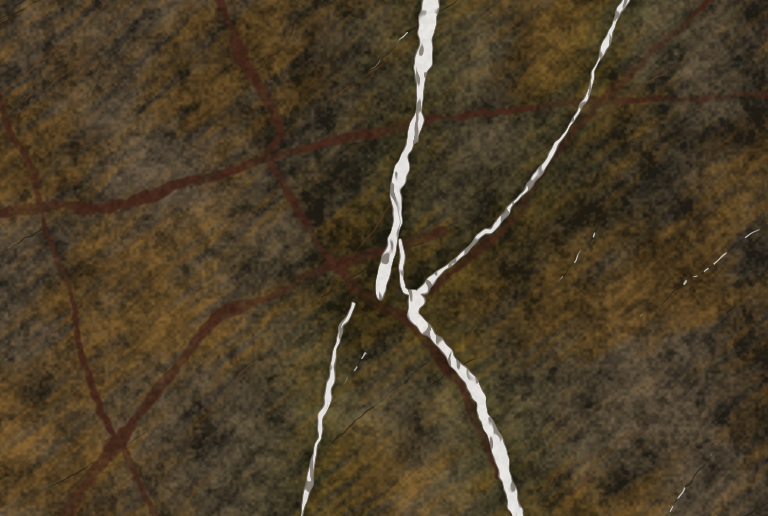
Reproduce this texture procedurally as a Shadertoy shader.

```glsl
// Polished brown-green marble crossed by rusty bands and broken white veins.
const vec3 DARK_STONE  = vec3(0.125, 0.105, 0.070);
const vec3 LIGHT_STONE = vec3(0.445, 0.360, 0.235);
const vec3 GREY_TINT   = vec3(0.98, 1.03, 1.22);
const vec3 OCHRE_TINT  = vec3(1.06, 0.97, 0.76);
const vec3 OLIVE_TINT  = vec3(0.93, 1.00, 0.80);
const vec3 RED_BAND    = vec3(0.255, 0.145, 0.100);
const vec3 RUST_LINE   = vec3(0.400, 0.240, 0.110);
const vec3 CRACK       = vec3(0.130, 0.120, 0.095);
const vec3 CALCITE     = vec3(0.910, 0.900, 0.885);
const vec3 CALCITE_EDGE = vec3(0.500, 0.475, 0.450);
const float GRAIN_SCALE = 165.0;
const float GRAIN_ANGLE = 0.68;
const float SOFTNESS = 0.0013;
const int HAIRLINES = 30;

float hash(vec2 c) {
    uvec2 q = uvec2(ivec2(c)) * uvec2(1597u, 3812u) + 7919u;
    uint n = (q.x ^ (q.y << 7)) * 74731u;
    n = (n ^ (n >> 15)) * 91193u;
    n = (n ^ (n >> 13)) * 52711u;
    return float((n ^ (n >> 16)) & 65535u) / 65535.0;
}

float noise(vec2 p) {
    vec2 c = floor(p), f = fract(p);
    f = f * f * (3.0 - 2.0 * f);
    return mix(mix(hash(c), hash(c + vec2(1, 0)), f.x),
               mix(hash(c + vec2(0, 1)), hash(c + 1.0), f.x), f.y);
}

float fbm(vec2 p) {
    float sum = 0.0, amp = 0.533;
    for (int i = 0; i < 4; i++) {
        sum += amp * noise(p);
        p = mat2(1.6, 1.2, -1.2, 1.6) * p + 17.3;
        amp *= 0.5;
    }
    return sum;
}

vec2 turn(vec2 p, float a) {
    return vec2(cos(a) * p.x + sin(a) * p.y, cos(a) * p.y - sin(a) * p.x);
}

float segment(vec2 p, vec2 a, vec2 b) {
    vec2 ab = b - a;
    return length(p - a - ab * clamp(dot(p - a, ab) / dot(ab, ab), 0.0, 1.0));
}

// Distance to a bent line of three pieces.
float path(vec2 p, vec2 a, vec2 b, vec2 c, vec2 d) {
    return min(segment(p, a, b), min(segment(p, b, c), segment(p, c, d)));
}

float redBands(vec2 p, float swell) {
    float wide = path(p, vec2(0.417, 1.02), vec2(0.552, 0.74), vec2(0.514, 0.70), vec2(0.678, 0.44));
    wide = min(wide, path(p, vec2(0.678, 0.44), vec2(0.785, 0.38), vec2(0.88, 0.26), vec2(0.97, 0.08)));
    wide = min(wide, path(p, vec2(-0.02, 0.59), vec2(0.25, 0.60), vec2(0.514, 0.694), vec2(0.833, 0.764)));
    wide = min(wide, path(p, vec2(0.853, 0.554), vec2(0.64, 0.49), vec2(0.426, 0.395), vec2(0.10, -0.02)));
    float thin = path(p, vec2(0.833, 0.764), vec2(1.16, 0.806), vec2(1.3, 0.815), vec2(1.8, 0.816));
    thin = min(thin, path(p, vec2(-0.02, 0.87), vec2(0.08, 0.60), vec2(0.20, 0.20), vec2(0.31, -0.02)));
    thin = min(thin, path(p, vec2(1.39, 1.02), vec2(1.15, 0.79), vec2(1.0, 0.58), vec2(0.83, 0.44)));
    return min(wide - 0.011 * swell, thin - 0.006 * swell);
}

float whiteVeins(vec2 p, float swell) {
    float wide = path(p, vec2(0.839, 1.02), vec2(0.806, 0.785), vec2(0.757, 0.56), vec2(0.733, 0.43));
    wide = min(wide, path(p, vec2(0.80, 0.43), vec2(0.795, 0.39), vec2(0.93, 0.225), vec2(1.01, -0.02)));
    float thin = path(p, vec2(1.215, 1.02), vec2(1.132, 0.80), vec2(1.04, 0.64), vec2(0.80, 0.43));
    thin = min(thin, path(p, vec2(0.678, 0.41), vec2(0.645, 0.28), vec2(0.62, 0.14), vec2(0.58, -0.02)));
    thin = min(thin, path(p, vec2(0.771, 0.535), vec2(0.778, 0.48), vec2(0.781, 0.44), vec2(0.80, 0.43)));
    return min(wide - 0.011 * swell, thin - 0.0042 * swell);
}

void mainImage(out vec4 fragColor, in vec2 fragCoord) {
    vec2 p = fragCoord / iResolution.y;
    float soft = max(SOFTNESS, 0.7 / iResolution.y);
    vec2 wobble = vec2(fbm(p * 9.0 + 3.0), fbm(p * 9.0 + 41.0)) - 0.5;
    vec2 ragged = vec2(noise(p * 65.0), noise(p * 65.0 + 20.0)) - 0.5;
    vec2 q = p + 0.035 * wobble + 0.006 * ragged;
    float swell = 0.45 + 1.1 * noise(p * 24.0 + 9.0);
    float white = whiteVeins(q, swell);

    // Mottled body with diagonal fibres and fine grain
    float fibre = fbm(turn(p + 0.03 * wobble, GRAIN_ANGLE) * vec2(9.0, 75.0) + 60.0);
    float grain = noise(p * GRAIN_SCALE) * 0.6 + noise(p * GRAIN_SCALE * 0.5 + 31.0) * 0.4;
    float tone = 0.53 + 0.9 * (fbm(p * 3.2 + 5.0) - 0.5) + 0.7 * (fbm(p * 15.0) - 0.5)
               + 0.55 * (fibre - 0.5) + 0.6 * (grain - 0.5);
    tone -= 0.2 * smoothstep(0.54, 0.68, fbm(p * 42.0 + 12.0));
    vec3 col = mix(DARK_STONE, LIGHT_STONE, clamp(tone, 0.0, 1.1));
    float ochre = smoothstep(0.36, 0.64, 0.6 * fbm(p * 4.5 + 80.0) + 0.4 * fibre);
    col *= mix(GREY_TINT, OCHRE_TINT, ochre);
    col *= mix(vec3(1.0), OLIVE_TINT, exp(-9.0 * max(white, 0.0)));

    // Scattered hairlines: rusty, dark, or dashed with calcite
    for (int i = 0; i < HAIRLINES; i++) {
        float id = float(i);
        vec2 centre = vec2(hash(vec2(id, 1)) * 1.5, hash(vec2(id, 2)));
        float angle = GRAIN_ANGLE + 0.5 * (hash(vec2(id, 3)) - 0.5);
        vec2 r = turn(q - centre, angle);
        float reach = mix(0.07, 0.28, hash(vec2(id, 4)));
        float line = smoothstep(soft * 2.0, 0.0, abs(r.y)) * smoothstep(reach, reach * 0.6, abs(r.x));
        float broken = smoothstep(0.3, 0.65, noise(vec2(r.x * 45.0, id * 7.0)));
        col = mix(col, hash(vec2(id, 5)) < 0.6 ? RUST_LINE : CRACK, line * (0.25 + 0.45 * broken));
        float dashes = step(0.8, hash(vec2(id, 6))) * smoothstep(0.6, 0.75, noise(r * 70.0 + id));
        col = mix(col, CALCITE, line * dashes * 0.8);
    }

    // Rust-red bands with worn edges
    float red = redBands(q, 0.4 + 0.9 * noise(p * 16.0 + 50.0));
    float worn = 0.5 + 0.45 * smoothstep(0.3, 0.6, fbm(p * 20.0 + 70.0));
    col = mix(col, RED_BAND * (0.8 + 0.4 * grain), worn * smoothstep(soft * 3.0, -soft * 2.0, red));

    // White veins: dark rim, grey border, bright core split by cracks
    col *= 1.0 - 0.4 * exp(-85.0 * max(white, 0.0)) * noise(p * 30.0 + 15.0);
    float split = smoothstep(0.62, 0.78, noise(q * vec2(120.0, 38.0) + 25.0));
    col = mix(col, CALCITE_EDGE, 0.85 * smoothstep(soft * 1.6, -soft * 0.4, white));
    float core = smoothstep(0.0, -soft * 1.6, white) * (1.0 - 0.85 * split);
    col = mix(col, CALCITE * (0.94 + 0.08 * grain), core);
    fragColor = vec4(clamp(col, 0.0, 1.0), 1.0);
}
```
